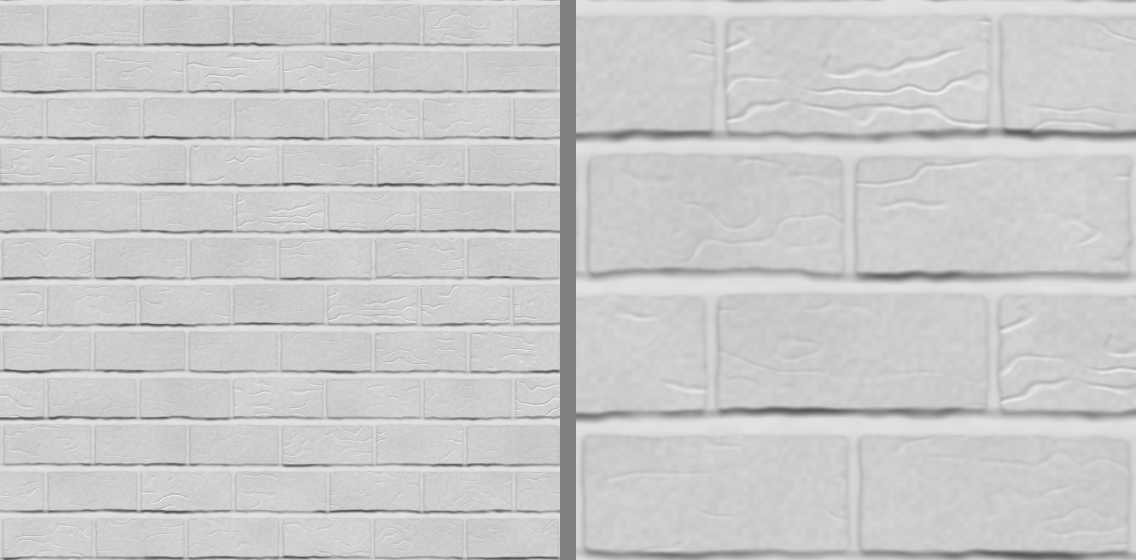
Left, the full canvas; right, a detail of the centre.
A Shadertoy shader for this texture:

```glsl
const float ROWS = 12.0;
const float COLUMNS = 6.0;
const float BRICK_LENGTH = ROWS / COLUMNS;   // in row heights
const vec3 PAINT = vec3(0.806);
const vec3 BED_MORTAR = vec3(0.875);
const vec3 SIDE_MORTAR = vec3(0.835);

float hash(vec2 p) {
    vec3 q = fract(p.xyx * 0.1031);
    q += dot(q, q.yzx + 33.33);
    return fract((q.x + q.y) * q.z);
}

float noise(vec2 p) {
    vec2 cell = floor(p);
    vec2 f = p - cell;
    f = f * f * (3.0 - 2.0 * f);
    float low = mix(hash(cell), hash(cell + vec2(1, 0)), f.x);
    float high = mix(hash(cell + vec2(0, 1)), hash(cell + 1.0), f.x);
    return mix(low, high, f.y);
}

// Height of the brick face: fine grain with broken, wavy creases
float relief(vec2 p, float wear) {
    float grain = 0.5 * noise(p * 9.0) + 0.4 * noise(p * 19.0);
    float bend = 1.6 * noise(p * vec2(2.0, 4.0)) + 0.5 * noise(p * vec2(6.0, 9.0));
    float fold = abs(fract(p.y * 3.6 + bend) - 0.5);
    float broken = smoothstep(0.42, 0.68, noise(p * vec2(2.5, 5.0) + 17.0));
    float crease = (1.0 - smoothstep(0.0, 0.17, fold)) * broken;
    return grain * (0.35 + 0.3 * wear) - wear * crease;
}

// Light falls from above, slightly from the left
float reliefLight(vec2 p, float wear) {
    vec2 towardLight = vec2(-0.009, 0.024);
    return relief(p, wear) - relief(p + towardLight, wear);
}

// Uneven joint position, in brick lengths
float jointPosition(float joint, float row) {
    return joint + 0.05 * (hash(vec2(mod(joint, COLUMNS), row + 40.0)) - 0.5);
}

// Depth inside a rounded edge, limited to the corner radius
float roundedInset(vec2 inset, float radius) {
    return radius - length(max(radius - inset, 0.0));
}

// Dark line with a soft fade below a ledge
float ledgeShadow(float above, float softness) {
    return smoothstep(-0.07, -0.005, above) * (1.0 - smoothstep(0.0, softness, above));
}

void mainImage(out vec4 fragColor, in vec2 fragCoord) {
    vec2 wall = fragCoord / iResolution.xy * ROWS;
    float pixel = ROWS / min(iResolution.x, iResolution.y);

    // Running bond: every other row moves by half a brick
    float course = floor(wall.y + 0.04);
    float row = mod(course, ROWS);
    float y = wall.y + 0.04 - course;
    float x = wall.x / BRICK_LENGTH - 0.5 * mod(row, 2.0);
    float joint = round(x);
    float fromJoint = x - jointPosition(joint, row);
    float column = fromJoint > 0.0 ? joint : joint - 1.0;
    vec2 id = vec2(mod(column, COLUMNS), row);
    float seed = hash(id + 7.0);

    // Brick outline with uneven edges
    float wave = 0.035 * (noise(vec2(wall.x * 1.3, row * 9.0)) - 0.5);
    float chips = 0.028 * (noise(wall * 7.0) - 0.5);
    float bottom = 0.088 + wave;
    float side = abs(fromJoint) * BRICK_LENGTH - 0.045;
    vec2 inset = vec2(side, min(y - bottom, 0.93 + wave - y)) + chips;
    float depth = roundedInset(inset, 0.06);
    float edge = max(0.018, pixel);
    float face = smoothstep(-edge, edge, depth);

    // Painted mortar
    float bed = smoothstep(0.0, 0.08, max(bottom - y, y - 0.9));
    vec3 color = mix(SIDE_MORTAR, BED_MORTAR, bed);
    color += 0.025 * (noise(wall * vec2(8.0, 14.0)) - 0.5);

    // Painted brick with its own tone, blotches and amount of wear
    vec2 facePoint = wall + 60.0 * vec2(seed, hash(id + 23.0));
    float wear = mix(0.25, 1.0, seed * seed);
    vec3 brick = PAINT + 0.02 * (seed - 0.5) + 0.035 * (noise(wall * 1.6) - 0.5);
    brick += 0.12 * reliefLight(facePoint, wear);
    brick += 0.03 * (noise(wall * 24.0) - 0.5);
    color = mix(color, brick, face);

    // Thin crease of shade where brick meets mortar
    float rim = exp(-pow(depth / 0.022, 2.0));
    float rimShade = fromJoint > 0.0 ? 0.075 : 0.045;
    color -= rim * rimShade * (1.0 - 0.8 * smoothstep(0.85, 0.95, y));

    // Shadow under each row, changing along its length
    float patches = noise(vec2(wall.x * 1.1, row * 5.0 + 3.0));
    float fine = noise(vec2(wall.x * 6.0, row * 11.0));
    float strength = mix(0.13, 0.42, smoothstep(0.2, 0.85, 0.7 * patches + 0.3 * fine));
    strength *= mix(0.6, 1.0, smoothstep(-0.03, 0.05, side));
    color -= strength * ledgeShadow(y - bottom + chips, max(0.045, pixel));

    fragColor = vec4(clamp(color, 0.0, 1.0), 1.0);
}
```
